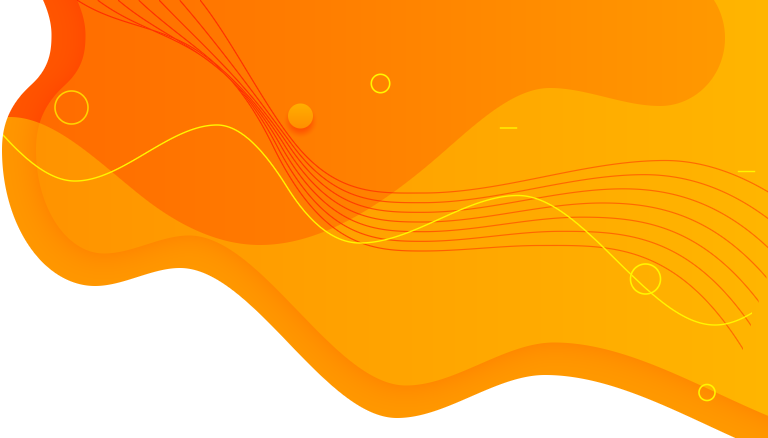
Write a WebGL 1 fragment shader that draws this background.

```glsl
precision highp float;

uniform vec2 u_resolution;

float pixel;

float cover(float d) { return clamp(0.5 + d / pixel, 0.0, 1.0); }

float stroke(float d, float halfWidth) { return cover(halfWidth - abs(d)); }

// Cubic between knots (position, value, slope); returns value and slope.
vec2 cubic(float x, vec3 a, vec3 b) {
  float h = b.x - a.x, rise = b.y - a.y;
  float t = clamp((x - a.x) / h, 0.0, 1.0);
  float c1 = h * a.z;
  float c2 = 3.0 * rise - h * (2.0 * a.z + b.z);
  float c3 = h * (a.z + b.z) - 2.0 * rise;
  return vec2(a.y + t * (c1 + t * (c2 + t * c3)),
              (c1 + t * (2.0 * c2 + 3.0 * t * c3)) / h);
}

// Signed distance to a curve, positive on its low side.
float side(float v, vec2 curve) {
  return (curve.x - v) / sqrt(1.0 + curve.y * curve.y);
}

float ellipse(vec2 q, vec2 r) {
  float k = length(q / r);
  return k * (1.0 - k) / max(length(q / (r * r)), 0.001);
}

vec2 leftEdge(float y) {
  vec3 bulge = vec3(0.35, 0.515, 0.0), slant = vec3(0.85, 0.31, -1.1);
  if (y < bulge.x) return cubic(y, vec3(0.0, 0.43, 0.45), bulge);
  if (y < slant.x) return cubic(y, bulge, slant);
  return cubic(y, slant, vec3(1.5, 0.02, 0.0));
}

vec2 bottomEdge(float x) {
  vec3 crest = vec3(1.8, 2.68, 0.0), dip = vec3(3.97, 4.18, 0.0);
  vec3 hill = vec3(5.45, 3.75, 0.0);
  if (x < crest.x) return cubic(x, vec3(0.95, 2.86, 0.0), crest);
  if (x < dip.x) return cubic(x, crest, dip);
  if (x < hill.x) return cubic(x, dip, hill);
  return cubic(x, hill, vec3(7.68, 4.52, 0.4));
}

// Wavy body whose lower left corner is an ellipse arc.
float blob(vec2 p, vec2 c, vec2 r) {
  if (p.x > c.x)
    return side(p.y - (c.y + r.y - 2.86), bottomEdge(p.x - c.x + 0.95));
  if (p.y > c.y) return ellipse(p - c, r);
  return -side(p.x - (c.x - r.x - 0.02), leftEdge(p.y));
}

float upperWave(vec2 p) {
  vec3 slope = vec3(1.4, 1.95, 0.8), low = vec3(2.6, 2.45, 0.0);
  vec3 climb = vec3(4.4, 1.55, -0.87), high = vec3(5.5, 0.88, 0.0);
  if (p.x < slope.x) return side(p.y, cubic(p.x, vec3(0.1, 1.17, 0.0), slope));
  if (p.x < low.x) return side(p.y, cubic(p.x, slope, low));
  if (p.x < climb.x) return side(p.y, cubic(p.x, low, climb));
  if (p.x < high.x) return side(p.y, cubic(p.x, climb, high));
  if (p.x < 6.6) return side(p.y, cubic(p.x, high, vec3(6.6, 1.06, 0.0)));
  return ellipse(p - vec2(6.6, 0.38), vec2(0.65, 0.68));
}

// One strand of the fan; k runs from the top strand to the bottom one.
float strand(vec2 p, float k) {
  vec3 start = vec3(2.0 - 1.23 * k, 0.0, 1.25 - 0.6 * k);
  vec3 pinch = vec3(2.97 - 0.24 * k, 1.46, 1.2 + 0.85 * k);
  vec3 trough = vec3(4.23, 1.93 + 0.58 * k, 0.0);
  vec3 peak = vec3(6.65 - 1.25 * k, 1.605 + 0.85 * k, 0.0);
  vec3 end = vec3(7.9 - 0.47 * k, 2.06 + 1.43 * k, 0.7 + 0.9 * k);
  vec2 c = p.x < pinch.x ? cubic(p.x, start, pinch)
         : p.x < trough.x ? cubic(p.x, pinch, trough)
         : p.x < peak.x ? cubic(p.x, trough, peak) : cubic(p.x, peak, end);
  return stroke(side(p.y, c), 0.006) * cover(p.x - start.x) * cover(end.x - p.x);
}

float ribbon(vec2 p) {
  vec3 dip = vec3(0.75, 1.81, 0.0), crest = vec3(2.17, 1.25, 0.0);
  vec3 fall = vec3(2.87, 1.87, 1.6), bowl = vec3(3.6, 2.43, 0.0);
  vec3 hill = vec3(5.18, 1.955, 0.0), low = vec3(7.15, 3.25, 0.0);
  vec2 c = p.x < dip.x ? cubic(p.x, vec3(0.03, 1.35, 1.1), dip)
         : p.x < crest.x ? cubic(p.x, dip, crest)
         : p.x < fall.x ? cubic(p.x, crest, fall)
         : p.x < bowl.x ? cubic(p.x, fall, bowl)
         : p.x < hill.x ? cubic(p.x, bowl, hill)
         : p.x < low.x ? cubic(p.x, hill, low)
         : cubic(p.x, low, vec3(7.52, 3.13, -0.6));
  return stroke(side(p.y, c), 0.007) * cover(p.x - 0.03) * cover(7.52 - p.x);
}

float ring(vec2 p, vec2 c, float r) { return stroke(length(p - c) - r, 0.008); }

float dash(vec2 p, vec2 c) {
  return stroke(p.y - c.y, 0.007) * stroke(p.x - c.x, 0.087);
}

void main() {
  pixel = 7.68 / u_resolution.x;
  vec2 uv = gl_FragCoord.xy / u_resolution;
  vec2 p = vec2(uv.x, 1.0 - uv.y) * vec2(7.68, 4.38);

  // Shaded rim, body and darker upper wave
  float body = blob(p, vec2(1.04, 1.5), vec2(0.68, 1.035));
  float wave = cover(upperWave(p));
  float shade = exp(min(body, 0.0) * 6.0);
  float rim = mix(0.6 + 0.01 * uv.x - 0.07 * shade, 0.34 - 0.05 * shade, wave);
  float fill = mix(mix(0.57, 0.71, uv.x), mix(0.41, 0.61, uv.x), wave);
  vec3 color = vec3(1.0, mix(rim, fill, cover(body)), 0.0);
  color = mix(vec3(1.0), color, cover(blob(p, vec2(0.95, 1.5), vec2(0.93, 1.36))));

  // Fan of red strands
  float fan = 0.0;
  for (int i = 0; i < 7; i++) fan = max(fan, strand(p, float(i) / 6.0));
  color = mix(color, vec3(1.0, 0.14, 0.0), fan * mix(0.85, 0.5, smoothstep(2.5, 5.0, p.x)));

  // Ball with a soft shadow
  vec2 q = p - vec2(3.005, 1.16);
  float shadow = 1.0 - smoothstep(0.07, 0.18, length(q - vec2(0.0, 0.05)));
  color = mix(color, vec3(1.0, 0.25, 0.0), 0.7 * shadow);
  color = mix(color, vec3(1.0, 0.62 - 0.5 * q.y, 0.0), cover(0.125 - length(q)));

  // Yellow ribbon, rings and dashes
  float accent = max(ribbon(p), max(dash(p, vec2(5.085, 1.28)), dash(p, vec2(7.465, 1.715))));
  accent = max(accent, max(ring(p, vec2(3.805, 0.835), 0.092), ring(p, vec2(7.07, 3.925), 0.08)));
  accent = max(accent, max(ring(p, vec2(6.455, 2.79), 0.15), 0.75 * ring(p, vec2(0.715, 1.075), 0.165)));
  gl_FragColor = vec4(mix(color, vec3(1.0, 0.96, 0.0), accent), 1.0);
}
```
